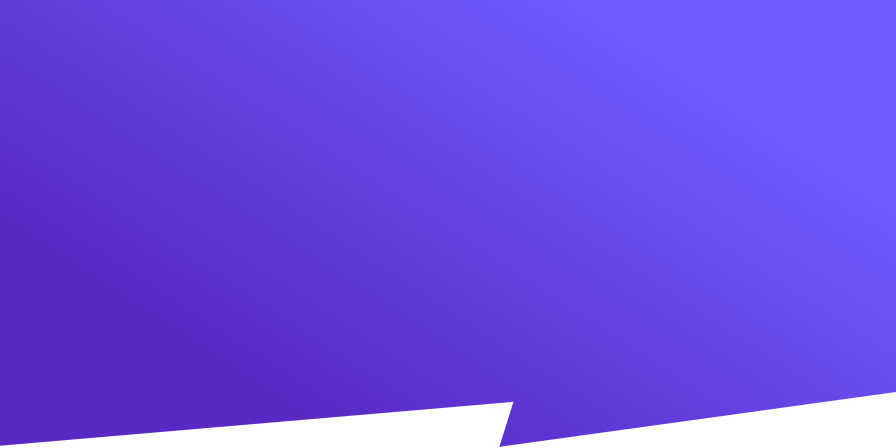
Give the GLSL for this background, as a Shadertoy shader.

```glsl
// Signed distance to the line from a to b, positive on its left
float lineSide(vec2 p, vec2 a, vec2 b) {
    vec2 along = normalize(b - a);
    return dot(p - a, vec2(-along.y, along.x));
}

void mainImage(out vec4 fragColor, in vec2 fragCoord) {
    // Canvas spans 2 by 1 units
    vec2 p = fragCoord / iResolution.xy * vec2(2.0, 1.0);
    float pixel = 1.0 / iResolution.y;

    // Diagonal violet gradient, flat at both ends
    float along = dot(p, vec2(0.545, 0.839));
    float blend = clamp((along - 0.43) / 1.107, 0.0, 1.0);
    vec3 color = mix(vec3(0.349, 0.161, 0.769), vec3(0.435, 0.357, 1.0), blend);

    // White lower border: two slopes joined by a steep notch
    vec2 notchTop = vec2(1.146, 0.103);
    vec2 notchFoot = vec2(1.1146, 0.0026);
    float leftWedge = max(lineSide(p, vec2(0.0, 0.005), notchTop),
                          lineSide(p, notchTop, notchFoot));
    float rightWedge = lineSide(p, notchFoot, vec2(2.0, 0.125));
    float border = min(leftWedge, rightWedge);
    color = mix(vec3(1.0), color, smoothstep(-0.7 * pixel, 0.7 * pixel, border));

    fragColor = vec4(color, 1.0);
}
```
